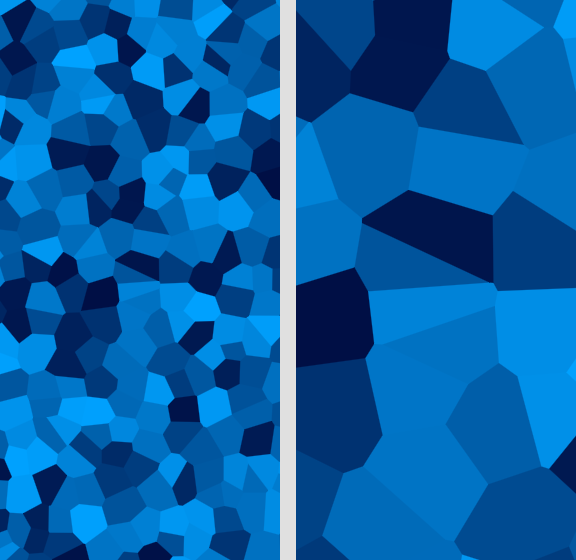
Left: the whole. Right: its middle third, enlarged.
Write a Shadertoy shader that draws this pattern.

```glsl
const float CELLS_ACROSS = 10.2;              // grid cells over the canvas width
const float JITTER = 0.92;                    // scatter of the seeds in their grid cells
const float SHADE_BIAS = 0.88;                // below 1 favours bright cells
const float EDGE_WIDTH = 1.2;                 // edge softness in output samples
const vec3 DEEP_NAVY = vec3(0.0, 0.05, 0.26);
const vec3 BRIGHT_AZURE = vec3(0.0, 0.635, 1.0);

// Integer hash: three independent values in 0..1 per grid cell
vec3 hash3(ivec2 cell) {
    uvec3 v = uvec3(uvec2(cell + 1000), 17u) * 1664525u + 1013904223u;
    v.x += v.y * v.z; v.y += v.z * v.x; v.z += v.x * v.y;
    v ^= v >> 16u;
    v.x += v.y * v.z; v.y += v.z * v.x; v.z += v.x * v.y;
    return vec3(v >> 8u) / float(1 << 24);
}

vec3 cellColor(float shade) {
    return mix(DEEP_NAVY, BRIGHT_AZURE, pow(shade, SHADE_BIAS));
}

void mainImage(out vec4 fragColor, in vec2 fragCoord) {
    float scale = CELLS_ACROSS / iResolution.x;
    vec2 p = fragCoord * scale;
    ivec2 home = ivec2(floor(p));

    // Find the two nearest seeds; xy is the offset from p, z the shade
    vec3 nearest = vec3(0.0), second = vec3(0.0);
    float nearestSq = 1e3, secondSq = 1e3;
    for (int y = -2; y <= 2; y++) {
        for (int x = -2; x <= 2; x++) {
            ivec2 cell = home + ivec2(x, y);
            vec3 rnd = hash3(cell);
            vec2 offset = vec2(cell) + 0.5 + JITTER * (rnd.xy - 0.5) - p;
            float distSq = dot(offset, offset);
            if (distSq < nearestSq) {
                second = nearest;
                secondSq = nearestSq;
                nearest = vec3(offset, rnd.z);
                nearestSq = distSq;
            } else if (distSq < secondSq) {
                second = vec3(offset, rnd.z);
                secondSq = distSq;
            }
        }
    }

    // Blend across the shared border by the distance to the bisector
    float seedGap = max(length(second.xy - nearest.xy), 1e-4);
    float borderDist = (secondSq - nearestSq) / (2.0 * seedGap);
    float coverage = clamp(0.5 + borderDist / (EDGE_WIDTH * scale), 0.0, 1.0);
    vec3 color = mix(cellColor(second.z), cellColor(nearest.z), coverage);
    fragColor = vec4(color, 1.0);
}
```
